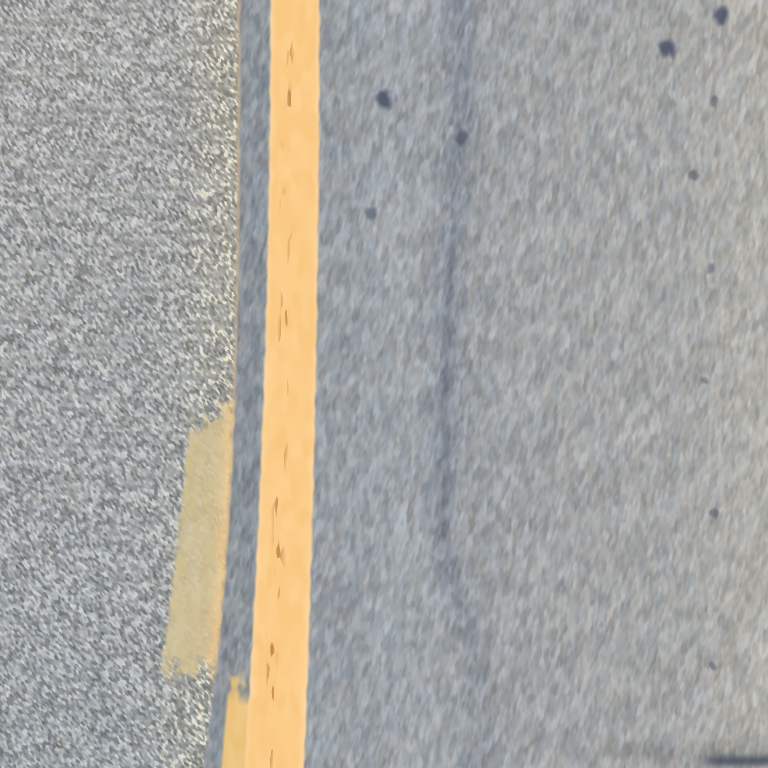
Give the GLSL for this texture, as a three.js fragment shader.

```glsl
varying vec2 vUv;

vec3 hash3(vec2 p) {
  vec3 q = vec3(dot(p, vec2(127.1, 311.7)), dot(p, vec2(269.5, 183.3)), dot(p, vec2(419.2, 371.9)));
  return fract(sin(q) * 43758.5);
}

// Smooth cellular noise: x is brightness, y is tint, both centred on zero
vec2 grain(vec2 p) {
  vec2 cell = floor(p), f = fract(p), sum = vec2(0.0);
  float total = 0.0;
  for (int j = -1; j <= 1; j++) {
    for (int i = -1; i <= 1; i++) {
      vec2 o = vec2(float(i), float(j));
      vec3 h = hash3(cell + o);
      vec2 d = o + h.xy - f;
      float w = exp(-5.0 * dot(d, d));
      sum += w * (vec2(h.z, fract(h.z * 17.3 + h.x)) - 0.5);
      total += w;
    }
  }
  return sum / total;
}

float above(float edge, float v, float soft) {
  return smoothstep(edge - soft, edge + soft, v);
}

float between(float lo, float hi, float v, float soft) {
  return above(lo, v, soft) * (1.0 - above(hi, v, soft));
}

float bump(float offset, float width) {
  return exp(-offset * offset / (width * width));
}

float spot(vec2 p, vec2 centre, float radius) {
  vec2 d = (p - centre) * vec2(1.0, 0.8);
  return 1.0 - smoothstep(radius * 0.4, radius * 1.3, length(d));
}

// Oil spots: three near the middle, a loose column at the right
float oilSpots(vec2 p) {
  float dark = 0.0;
  for (int i = 0; i < 3; i++) {
    float k = float(i);
    vec2 c = vec2(0.501 - 0.0095 * k + 0.1085 * mod(k, 2.0), 0.87 - 0.03 * k - 0.022 * k * k);
    dark = max(dark, spot(p, c, 0.011 - 0.002 * k) * (1.0 - 0.2 * k));
  }
  for (int i = 0; i < 8; i++) {
    float k = float(i), side = 1.0 - 2.0 * mod(k, 2.0);
    vec2 c = vec2(0.903 + 0.004 * k + 0.036 * side / (1.0 + 0.25 * k * k), 0.98 - 0.03 * k - 0.013 * k * k);
    c.x -= 0.011 * bump(k - 1.0, 0.4);
    float big = 1.0 - step(1.5, k);
    dark = max(dark, spot(p, c, mix(0.006, 0.011, big)) * mix(0.6, 1.0, big));
  }
  return dark;
}

vec3 fineAsphalt(vec2 p, float seam) {
  vec2 g = grain(mat2(1.0, 0.3, 0.25, 0.9) * p * 290.0);
  vec2 coarse = grain(p * 100.0 + 9.0);
  float nearSeam = bump(p.x - seam, 0.06);
  vec3 col = mix(vec3(0.615, 0.635, 0.645), vec3(0.655, 0.655, 0.65), p.y);
  col += g.x * 0.35 + coarse.x * 0.08 + g.y * vec3(0.035, 0.01, -0.035);
  col += nearSeam * above(0.2, g.x, 0.1) * vec3(0.11, 0.09, 0.04);
  return col + nearSeam * vec3(0.02, 0.01, -0.02);
}

vec3 streakedAsphalt(vec2 p) {
  vec2 lean = vec2(p.x - 0.17 * p.y, p.y);
  vec2 g = grain(lean * vec2(165.0, 62.0));
  vec2 fine = grain(lean * vec2(280.0, 115.0) + 31.0);
  vec3 col = mix(vec3(0.595, 0.615, 0.635), vec3(0.645, 0.65, 0.65), smoothstep(0.45, 0.85, p.x));
  col += vec3(0.04, 0.03, 0.01) * smoothstep(0.85, 1.0, p.x);
  col += vec3(0.025) * bump(p.x - 0.52, 0.05);
  return col + g.x * 0.125 + fine.x * 0.095 + g.y * vec3(0.025, 0.0, -0.025);
}

vec3 paint(vec2 p, vec3 base) {
  vec2 g = grain(p * vec2(95.0, 42.0));
  return base + g.x * vec3(0.02, 0.04, 0.07);
}

void main() {
  vec2 p = vUv;
  float drop = 1.0 - p.y;
  float wobble = 0.0004 * (sin(p.y * 83.0) + sin(p.y * 197.0 + 1.0));
  float seam = 0.311 - 0.046 * drop * drop * drop + wobble;
  float left = 0.352 - 0.034 * drop * drop + wobble;
  float right = 0.416 - 0.020 * drop * drop - wobble;
  vec2 rough = grain(p * vec2(110.0, 75.0) + 5.0);

  // Road surfaces and the darker strip beside the stripe
  vec3 road = streakedAsphalt(p);
  road -= vec3(0.045, 0.04, 0.035) * between(seam, left, p.x, 0.004);
  vec3 col = mix(fineAsphalt(p, seam), road, above(seam, p.x, 0.003));

  // Worn wheel line
  float track = 0.578 + 0.022 * smoothstep(0.4, 0.95, p.y) + 0.05 * smoothstep(0.3, 0.1, p.y);
  float trackFade = smoothstep(0.05, 0.35, p.y);
  col -= vec3(0.065, 0.06, 0.04) * bump(p.x - track, 0.02) * mix(0.5, 1.0, trackFade);
  col -= 0.06 * bump(p.x - track, 0.005) * between(0.3, 0.68, p.y, 0.06);

  // Spots and the dark bar in the lower corner
  col = mix(col, vec3(0.28, 0.31, 0.39), 0.8 * oilSpots(p + rough * 0.006));
  col = mix(col, vec3(0.31, 0.34, 0.40), 0.8 * above(0.92, p.x, 0.02) * bump(p.y - 0.009, 0.008));
  col -= 0.06 * above(0.79, p.x, 0.06) * bump(p.y - 0.02, 0.015);

  // Thin seam and faded patch
  float seamLine = bump(p.x - seam, 0.0025) * above(0.12, p.y, 0.02);
  col = mix(col, vec3(0.78, 0.68, 0.55), 0.6 * seamLine);
  float patchLeft = 0.211 + 0.117 * (p.y - 0.13);
  float patchTop = 0.4375 + 0.63 * (p.x - 0.247);
  float faded = between(patchLeft, seam, p.x + rough.x * 0.004, 0.004);
  faded *= between(0.128, patchTop, p.y + rough.y * 0.035, 0.014);
  vec3 fadedBase = mix(vec3(0.82, 0.755, 0.59), vec3(0.93, 0.79, 0.57), bump(p.x - seam, 0.012));
  col = mix(col, paint(p, fadedBase), faded * (0.9 + 0.2 * rough.x));

  // Short ragged piece at the foot of the stripe
  float foot = between(0.288 + 0.09 * p.y, left + 0.01, p.x, 0.003);
  foot *= 1.0 - above(0.105, p.y + rough.x * 0.04, 0.018);
  col = mix(col, paint(p, vec3(0.95, 0.79, 0.51)), foot * 0.94);

  // Main stripe with pale rims and thin cracks
  vec3 stripe = paint(p, vec3(0.985, 0.80, 0.535));
  stripe += vec3(0.0, 0.03, 0.07) * (bump(p.x - left, 0.005) + bump(p.x - right, 0.005));
  float crack = above(0.32, grain(p * vec2(230.0, 45.0) + 17.0).x, 0.07);
  float centre = mix(left, right, 0.38) + 0.002 * sin(p.y * 31.0);
  stripe -= vec3(0.20, 0.24, 0.20) * crack * bump(p.x - centre, 0.006);
  col = mix(col, stripe, between(left, right, p.x, 0.0025));

  gl_FragColor = vec4(clamp(col, 0.0, 1.0), 1.0);
}
```
